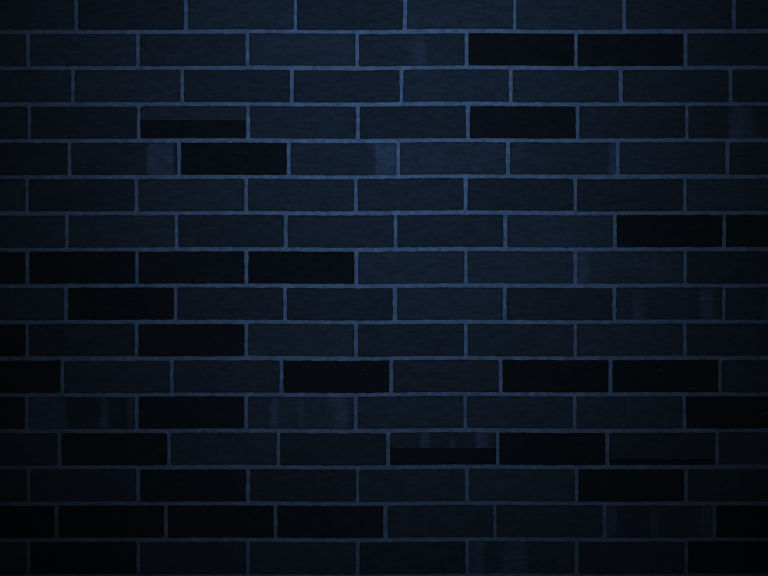
Reproduce this texture procedurally as a Shadertoy shader.

```glsl
// A dark blue brick wall in running bond, lit softly from above the middle.
// Each brick is a rounded box in a staggered grid; hashes pick burnt and
// smeared bricks, and noise roughens the edges, faces and mortar.

#define GRID vec2(7.007, 15.87)            // bricks across, courses down
#define JOINT vec2(0.0066, 0.0072)         // mortar widths, canvas heights
#define CORNER 0.0022
#define ROUGHNESS 0.0022
#define MORTAR_COLOR vec3(0.195, 0.292, 0.430)
#define BRICK_COLOR vec3(0.078, 0.122, 0.182)
#define SMEAR_COLOR vec3(0.135, 0.205, 0.320)
#define BURNT_SHADE 0.50
#define SMEAR_SHARE 0.16
#define LIGHT_CENTER vec2(0.51, 0.84)
#define LIGHT_FALLOFF vec2(3.5, 1.25)

float hash(vec2 p) {
    vec3 q = fract(p.xyx * vec3(0.1031, 0.1030, 0.0973));
    q += dot(q, q.yzx + 33.33);
    return fract((q.x + q.y) * q.z);
}

float noise(vec2 p) {
    vec2 i = floor(p), f = fract(p);
    f = f * f * (3.0 - 2.0 * f);
    float low = mix(hash(i), hash(i + vec2(1, 0)), f.x);
    float high = mix(hash(i + vec2(0, 1)), hash(i + vec2(1, 1)), f.x);
    return mix(low, high, f.y);
}

float fbm(vec2 p) {
    float sum = 0.0, amplitude = 0.5;
    for (int i = 0; i < 4; i++) {
        sum += amplitude * noise(p);
        p = p * 2.03 + 17.0;
        amplitude *= 0.5;
    }
    return sum;
}

float roundedBox(vec2 p, vec2 halfSize, float radius) {
    vec2 q = abs(p) - halfSize + radius;
    return length(max(q, 0.0)) + min(max(q.x, q.y), 0.0) - radius;
}

// Even courses share one offset; odd courses creep sideways going up.
float courseOffset(float course) {
    float odd = mod(course, 2.0);
    float jitter = 0.025 * (hash(vec2(course, 4.0)) - 0.5);
    return mix(0.255, 0.505 + 0.0127 * course, odd) + jitter;
}

// Burnt, tinted or smeared face of one brick; local runs from 0 to 1.
vec3 brickFace(vec2 id, vec2 local, vec2 p, float height) {
    float burnt = step(hash(id + 11.3), 0.13 + 0.22 * (1.0 - height));
    float smeared = step(hash(id + 47.9), SMEAR_SHARE) * (1.0 - burnt);
    float tint = 0.88 + 0.24 * hash(id + 83.1);
    vec3 color = BRICK_COLOR * tint * mix(1.0, BURNT_SHADE, burnt);

    // Pale vertical bands with soft, uneven ends
    float band = noise(vec2(local.x * 8.0 + 31.0 * hash(id), id.y * 5.0 + local.y * 0.3));
    float wear = 0.55 + 0.6 * fbm(p * vec2(90.0, 60.0));
    color = mix(color, SMEAR_COLOR, smeared * smoothstep(0.52, 0.78, band) * wear * 0.8);

    // Rare chips that show the pale body
    float chip = smoothstep(0.80, 0.86, fbm(p * vec2(70.0, 95.0) + 9.0));
    color = mix(color, SMEAR_COLOR, chip * 0.7);

    // Horizontal drag marks and fine grain
    float grain = fbm(p * vec2(75.0, 210.0));
    float speck = noise(p * 380.0);
    return color * (0.76 + 0.38 * grain + 0.12 * speck);
}

void mainImage(out vec4 fragColor, in vec2 fragCoord) {
    vec2 uv = fragCoord / iResolution.xy;
    vec2 p = fragCoord / iResolution.y;
    float pixel = 1.0 / iResolution.y;

    // Staggered grid with slightly wavering courses
    vec2 grid = uv * GRID;
    grid.y += 0.05 * (noise(vec2(p.x * 5.0, 2.0)) - 0.5);
    float course = floor(grid.y);
    grid.x -= courseOffset(course);
    vec2 id = vec2(floor(grid.x), course);
    vec2 local = fract(grid);

    // Distance to the rough brick outline, in canvas heights
    vec2 cellSize = vec2(iResolution.x * pixel, 1.0) / GRID;
    vec2 shift = 0.0012 * (vec2(hash(id + 3.7), hash(id + 7.1)) - 0.5);
    float d = roundedBox((local - 0.5) * cellSize + shift, 0.5 * (cellSize - JOINT), CORNER);
    d += ROUGHNESS * (fbm(p * 110.0) - 0.47);
    float brickMask = 1.0 - smoothstep(-0.75 * pixel, 0.75 * pixel, d);

    // Faces darken towards the rim; mortar is mottled
    vec3 brick = brickFace(id + 20.0, local, p, uv.y);
    brick *= mix(0.78, 1.0, smoothstep(0.0, 0.004, -d));
    vec3 mortar = MORTAR_COLOR * (0.76 + 0.44 * fbm(p * 130.0 + 5.0));
    vec3 color = mix(mortar, brick, brickMask);

    // Soft light fading to the sides and the floor
    vec2 fromLight = uv - LIGHT_CENTER;
    float light = exp(-dot(LIGHT_FALLOFF, fromLight * fromLight));
    fragColor = vec4(color * light, 1.0);
}
```
